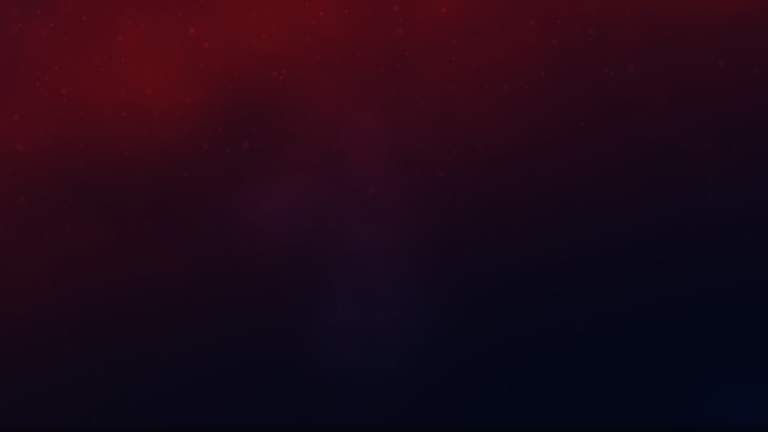
Reproduce this background procedurally as a Shadertoy shader.

```glsl
// A dim crimson nebula sinking into deep navy, with faint drifting dust.
// A slanted height ramp sets the red, soft elliptical glows shape the clouds,
// layered value noise roughens them, and hashed grid cells hold the specks.

#define SLANT 0.26
#define CLOUD_SCALE 4.5
#define CLOUD_AMOUNT 0.13
#define WISP_SCALE 13.0
#define WISP_AMOUNT 0.20
#define DUST_LAYERS 4
#define DUST_DENSITY 0.36
#define DUST_GAIN 0.15

const vec3 NAVY = vec3(0.012, 0.028, 0.094);
const vec3 CRIMSON = vec3(0.305, 0.040, 0.084);
const vec3 VIOLET = vec3(0.030, 0.014, 0.038);
const vec3 EMBER = vec3(0.055, 0.004, -0.010);
const vec3 WARMTH = vec3(0.036, 0.002, -0.008);
const vec3 DUST = vec3(1.0, 0.16, 0.36);
const vec3 COOL_DUST = vec3(0.25, 0.30, 0.80);

float hash(vec2 p) {
    vec3 q = fract(vec3(p.xyx) * 0.1031);
    q += dot(q, q.yzx + 33.33);
    return fract((q.x + q.y) * q.z);
}

float valueNoise(vec2 p) {
    vec2 cell = floor(p), f = fract(p);
    f = f * f * (3.0 - 2.0 * f);
    float low = mix(hash(cell), hash(cell + vec2(1, 0)), f.x);
    float high = mix(hash(cell + vec2(0, 1)), hash(cell + vec2(1, 1)), f.x);
    return mix(low, high, f.y);
}

float fbm(vec2 p) {
    float sum = 0.0, weight = 0.5;
    for (int i = 0; i < 5; i++) {
        sum += weight * valueNoise(p);
        p = mat2(1.6, 1.2, -1.2, 1.6) * p + 7.3;
        weight *= 0.5;
    }
    return sum;
}

// Soft elliptical spot
float glow(vec2 uv, vec2 centre, vec2 radius) {
    vec2 d = (uv - centre) / radius;
    return exp(-dot(d, d));
}

// One randomly placed soft speck in some of the grid cells
float dustLayer(vec2 p, float scale, float seed) {
    vec2 cell = floor(p * scale), f = fract(p * scale);
    vec2 key = cell + seed * 37.0;
    vec2 centre = 0.25 + 0.5 * vec2(hash(key + 11.3), hash(key + 47.9));
    float radius = mix(0.07, 0.17, hash(key + 83.1));
    float present = step(hash(key), DUST_DENSITY);
    float chance = hash(key + 5.7);
    float strength = mix(0.15, 1.0, chance * chance);
    return present * strength * smoothstep(radius, 0.0, length(f - centre));
}

void mainImage(out vec4 fragColor, in vec2 fragCoord) {
    vec2 uv = fragCoord / iResolution.xy;
    vec2 p = vec2(uv.x * iResolution.x / iResolution.y, uv.y);

    // Slanted ramp from navy to crimson
    float cloud = fbm(p * CLOUD_SCALE) - 0.48;
    float wisp = fbm(p * WISP_SCALE + 19.0) - 0.48;
    float height = uv.y + SLANT * (0.5 - uv.x) + CLOUD_AMOUNT * cloud * uv.y;
    float heat = pow(smoothstep(0.0, 1.05, height), 1.4);
    heat *= 1.0 - 0.36 * uv.x * uv.x;

    // Dark hollows and fine wisps in the red
    heat *= 1.0 - 0.22 * glow(uv, vec2(0.31, 0.72), vec2(0.06, 0.11))
                - 0.26 * glow(uv, vec2(0.17, 0.53), vec2(0.22, 0.11))
                - 0.15 * glow(uv, vec2(0.87, 0.74), vec2(0.14, 0.14));
    heat *= 1.0 + WISP_AMOUNT * wisp;
    vec3 col = mix(NAVY, CRIMSON, heat);
    float left = 1.0 - uv.x;
    col += WARMTH * left * left * smoothstep(0.8, 0.2, uv.y);

    // Bright embers along the top, violet haze through the centre
    float ember = glow(uv, vec2(0.20, 0.83), vec2(0.11, 0.15))
                + glow(uv, vec2(0.37, 0.98), vec2(0.09, 0.10))
                + 0.7 * glow(uv, vec2(0.56, 1.00), vec2(0.06, 0.06))
                + 0.7 * glow(uv, vec2(0.93, 1.00), vec2(0.10, 0.05));
    float haze = 0.9 * glow(uv, vec2(0.48, 0.28), vec2(0.08, 0.15))
               + 0.6 * glow(uv, vec2(0.36, 0.51), vec2(0.08, 0.08))
               + 0.5 * glow(uv, vec2(0.47, 0.60), vec2(0.10, 0.17));
    col += EMBER * ember * (1.0 + cloud);
    col += VIOLET * haze * (1.0 + 1.5 * cloud + wisp);

    // Cooler upper left corner and a blue hint at the lower right
    col += vec3(-0.04, 0.003, 0.015) * glow(uv, vec2(0.0, 1.0), vec2(0.07, 0.18));
    col += vec3(0.0, 0.004, 0.022) * glow(uv, vec2(0.97, 0.05), vec2(0.06, 0.07));

    // Dust, densest in the hot upper left
    float dust = 0.0;
    for (int i = 0; i < DUST_LAYERS; i++) {
        float layer = float(i);
        dust += dustLayer(p + layer * 0.37, 10.0 + 6.0 * layer, layer + 1.0);
    }
    float reach = 0.18 + 0.82 * smoothstep(0.3, 1.0, uv.y) * (1.0 - 0.7 * uv.x);
    col += mix(COOL_DUST, DUST, smoothstep(0.0, 0.3, heat)) * dust * reach * DUST_GAIN;

    // Thin shade along the bottom edge
    col *= mix(0.65, 1.0, smoothstep(0.0, 0.025, uv.y));
    fragColor = vec4(max(col, 0.0), 1.0);
}
```
